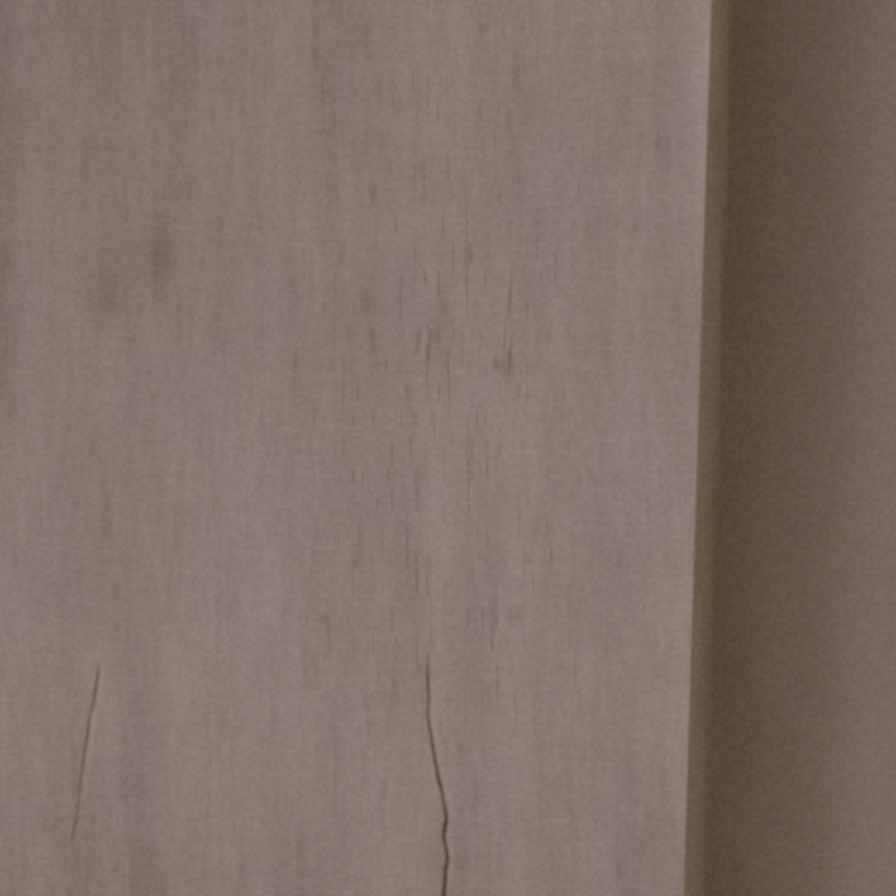
Reproduce this texture procedurally as a Shadertoy shader.

```glsl
// A weathered taupe wooden board whose right edge leans over a shaded recess.
// Stretched value noise makes the grain, soft spots the stains, and broken
// distance bands the cracks; a narrow bevel and a gradient form the recess.

const vec3 BOARD = vec3(0.537, 0.475, 0.443);
const vec3 BEVEL = vec3(0.405, 0.335, 0.272);
const vec3 SHADE_DARK = vec3(0.333, 0.270, 0.215);
const vec3 SHADE_MID = vec3(0.378, 0.318, 0.270);
const vec3 SHADE_LIGHT = vec3(0.450, 0.398, 0.358);
const vec3 STAIN = vec3(0.058, 0.064, 0.080);
const float EDGE_BOTTOM = 0.763;
const float EDGE_LEAN = 0.031;
const float BEVEL_WIDTH = 0.0215;
const float GRAIN = 0.046;
const float SPECKLE = 0.032;

float hash(vec2 p) {
    vec3 q = fract(vec3(p.xyx) * vec3(0.1031, 0.1030, 0.0973));
    q += dot(q, q.yzx + 33.33);
    return fract((q.x + q.y) * q.z);
}

float noise(vec2 p) {
    vec2 i = floor(p), f = fract(p);
    f = f * f * (3.0 - 2.0 * f);
    return mix(mix(hash(i), hash(i + vec2(1, 0)), f.x),
               mix(hash(i + vec2(0, 1)), hash(i + vec2(1, 1)), f.x), f.y);
}

float fbm(vec2 p) {
    float sum = 0.0, amp = 0.5;
    for (int i = 0; i < 4; i++) {
        sum += amp * noise(p);
        p = p * 2.03 + 17.7;
        amp *= 0.5;
    }
    return sum;
}

float spot(vec2 p, vec2 centre, vec2 radius) {
    vec2 d = (p - centre) / radius;
    return exp(-dot(d, d));
}

// Thin vertical mark of given half width, fading at both ends.
float mark(vec2 p, float x, float low, float high, float width) {
    float ends = smoothstep(low - 0.02, low + 0.02, p.y)
               * (1.0 - smoothstep(high - 0.02, high + 0.01, p.y));
    float d = (p.x - x) / width;
    return ends * exp(-d * d);
}

vec3 board(vec2 p) {
    // Broad light, dim at the top left and the lower edge
    vec3 col = BOARD;
    col *= 1.0 - 0.075 * spot(p, vec2(0.0, 1.05), vec2(0.35, 0.40));
    col *= 1.0 - 0.03 * smoothstep(0.2, 0.0, p.y);

    // Long streaks, cloudy patches and fine fibres
    float bend = 0.012 * noise(p * vec2(4.0, 3.0));
    vec2 g = vec2(p.x + bend, p.y);
    float streak = fbm(g * vec2(24.0, 3.2)) - 0.47;
    float cloud = fbm(p * vec2(10.0, 8.0) + 40.0) - 0.47;
    float fibre = noise(g * vec2(150.0, 24.0)) - 0.5;
    float weave = noise(p * vec2(24.0, 190.0)) - 0.5;
    col += GRAIN * (1.2 * streak + 0.75 * cloud + 0.45 * fibre + 0.22 * weave);
    col += vec3(0.012, 0.0, -0.016) * (noise(p * vec2(13.0, 9.0) + 80.0) - 0.5);

    // Brown stains broken up by the grain
    float stain = 0.7 * spot(p, vec2(0.005, 0.68), vec2(0.014, 0.22))
                + 0.7 * spot(p, vec2(0.122, 0.67), vec2(0.022, 0.055))
                + 0.6 * spot(p, vec2(0.180, 0.71), vec2(0.016, 0.035))
                + 0.5 * spot(p, vec2(0.198, 0.38), vec2(0.008, 0.090))
                + 0.4 * spot(p, vec2(0.365, 0.28), vec2(0.028, 0.090))
                + 0.4 * spot(p, vec2(0.110, 0.40), vec2(0.025, 0.120))
                + 0.3 * spot(p, vec2(0.490, 0.63), vec2(0.020, 0.070));
    col -= STAIN * stain * (0.3 + 1.0 * noise(g * vec2(70.0, 24.0)));

    // Faint broken pores, densest along the middle grain
    float pores = smoothstep(0.70, 0.95, noise(g * vec2(190.0, 32.0) + 60.0));
    float pore_zone = 0.25 + 0.75 * spot(p, vec2(0.50, 0.55), vec2(0.14, 0.42));
    col -= 0.040 * pores * pore_zone;
    float wobble = 0.004 * (noise(vec2(p.y * 45.0, 5.0)) - 0.5);
    float broken = 0.35 + 0.65 * noise(vec2(p.y * 70.0, 8.0));
    col -= 0.10 * broken * mark(p, 0.569 + wobble, 0.580, 0.625, 0.0022);
    col -= 0.05 * broken * mark(p, 0.570 + wobble, 0.630, 0.710, 0.0022);
    col -= 0.06 * broken * mark(p, 0.478 + wobble, 0.555, 0.640, 0.0024);
    col -= 0.04 * broken * mark(p, 0.330 + wobble, 0.560, 0.610, 0.0022);
    col -= 0.05 * broken * mark(p, 0.543 + wobble, 0.525, 0.550, 0.0024);

    // Two long cracks, each with a pale lip
    float main_x = 0.497 - 0.022 * smoothstep(0.07, 0.25, p.y) + 1.2 * wobble;
    float side_x = 0.072 + 0.145 * p.y + 0.6 * wobble;
    float deep = 0.35 + 0.65 * noise(vec2(p.y * 38.0, 2.0));
    col -= 0.24 * deep * mark(p, main_x, -0.05, 0.268, 0.0025);
    col += 0.025 * mark(p, main_x + 0.006, -0.05, 0.23, 0.003);
    col -= 0.17 * deep * mark(p, side_x, 0.155, 0.262, 0.0023);
    col -= 0.08 * deep * mark(p, side_x, 0.060, 0.160, 0.0023);
    col += 0.025 * mark(p, side_x + 0.006, 0.11, 0.26, 0.003);
    return col;
}

vec3 recess(vec2 p, float depth) {
    vec3 col = mix(SHADE_DARK, SHADE_MID, smoothstep(0.0, 0.095, depth));
    col = mix(col, SHADE_LIGHT, smoothstep(0.075, 0.20, depth));
    col *= 0.985 + 0.045 * smoothstep(1.0, 0.0, p.y);
    return col + 0.016 * (fbm(p * vec2(22.0, 12.0)) - 0.47);
}

void mainImage(out vec4 fragColor, in vec2 fragCoord) {
    vec2 p = fragCoord / iResolution.xy;
    float soft = max(0.0028, 1.0 / iResolution.x);
    float across = p.x - EDGE_BOTTOM - EDGE_LEAN * p.y;

    // Board, bevel and recess from left to right
    vec3 wood = board(p) + 0.012 * exp(-abs(across + 0.008) / 0.012);
    vec3 side = BEVEL + 0.03 * (noise(p * vec2(90.0, 14.0)) - 0.5);
    side *= 1.05 - 0.12 * smoothstep(0.0, BEVEL_WIDTH, across);
    vec3 col = mix(wood, side, smoothstep(-soft, soft, across));
    float depth = across - BEVEL_WIDTH;
    col = mix(col, recess(p, depth), smoothstep(-soft * 2.0, soft * 2.0, depth));

    // Fine speckle with a little colour variation
    float speck = noise(p * 260.0) - 0.5;
    float tint = noise(p * 120.0 + 300.0) - 0.5;
    col += SPECKLE * speck + vec3(0.010, -0.002, -0.010) * tint;
    fragColor = vec4(clamp(col, 0.0, 1.0), 1.0);
}
```
